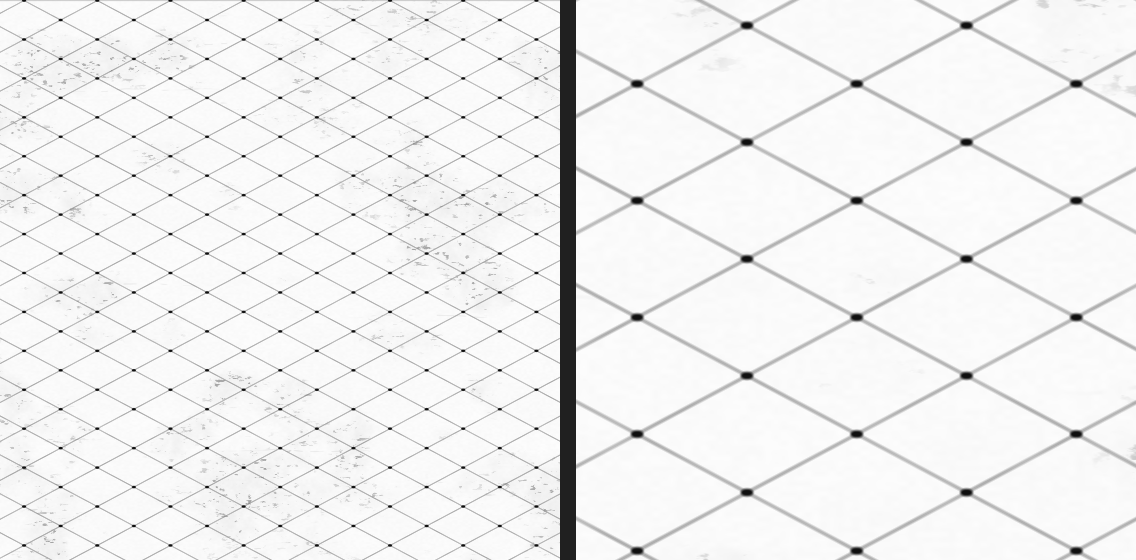
Left: the whole. Right: its middle third, enlarged.
Reproduce this pattern procedurally as a WebGL 2 fragment shader.

```glsl
#version 300 es
precision highp float;

uniform vec2 u_resolution;
out vec4 fragColor;

const vec3 PAPER = vec3(0.982);
const vec3 LINE_INK = vec3(0.52);
const vec3 DOT_INK = vec3(0.06);
const vec3 GRIME = vec3(0.55);

const vec2 PERIOD = vec2(0.1307, 0.0695);   // diamond width and height
const vec2 ORIGIN = vec2(0.0430, 0.0260);   // one lattice node
const float LINE_WIDTH = 0.0013;
const float LINE_BLUR = 0.0022;
const vec2 DOT_RADII = vec2(0.0036, 0.0022);
const float DOT_BLUR = 0.0022;
const int CREASES = 7;

float hash(vec2 p) {
    vec3 q = fract(vec3(p.xyx) * 0.1031);
    q += dot(q, q.yzx + 33.33);
    return fract((q.x + q.y) * q.z);
}

float noise(vec2 p) {
    vec2 i = floor(p);
    vec2 f = fract(p);
    f = f * f * (3.0 - 2.0 * f);
    float low = mix(hash(i), hash(i + vec2(1, 0)), f.x);
    float high = mix(hash(i + vec2(0, 1)), hash(i + vec2(1, 1)), f.x);
    return mix(low, high, f.y);
}

float fbm(vec2 p) {
    float sum = 0.0;
    float gain = 0.53;
    for (int i = 0; i < 4; i++) {
        sum += gain * noise(p);
        p = p * 2.03 + 17.7;
        gain *= 0.5;
    }
    return sum;
}

// Share of a blur window covered by a stripe at distance d
float stripe(float d, float width, float blur) {
    float top = min(d + 0.5 * blur, 0.5 * width);
    float bottom = max(d - 0.5 * blur, -0.5 * width);
    return clamp((top - bottom) / blur, 0.0, 1.0);
}

float ellipse(vec2 p, vec2 radii, float blur) {
    float k = length(p / radii);
    float slope = max(length(p / (radii * radii)), 1e-4);
    float d = k * (k - 1.0) / slope;
    return 1.0 - smoothstep(-0.6 * blur, 0.6 * blur, d);
}

// Offsets to the nearest line of each diagonal family, in cells
vec2 latticeOffset(vec2 uv, vec2 origin, vec2 period) {
    vec2 cell = (uv - origin) / period;
    vec2 diagonal = vec2(cell.x + cell.y, cell.x - cell.y);
    return diagonal - round(diagonal);
}

// Faint broken horizontal scratches
float creases(vec2 uv, float blur) {
    float sum = 0.0;
    for (int i = 0; i < CREASES; i++) {
        float id = float(i);
        vec2 start = vec2(hash(vec2(id, 3.0)), hash(vec2(id, 8.0)));
        float wobble = 0.006 * (noise(vec2(uv.x * 22.0, id * 5.0)) - 0.5);
        float reach = 1.0 - smoothstep(0.05, 0.17, abs(uv.x - start.x));
        float gaps = smoothstep(0.4, 0.65, noise(vec2(uv.x * 75.0, id * 9.0)));
        sum += stripe(uv.y - start.y - wobble, 0.0012, blur) * reach * gaps;
    }
    return min(sum, 1.0);
}

// Pale smudges with a few small flecks, heavier towards the borders
float wear(vec2 uv, float blur) {
    vec2 fromCentre = abs(uv - 0.5);
    float border = smoothstep(0.1, 0.5, max(fromCentre.x, fromCentre.y));
    float patches = smoothstep(0.52, 0.8, fbm(uv * vec2(9.0, 12.0) + 4.3) + 0.05 * border);
    float smudge = patches * fbm(uv * vec2(70.0, 50.0));
    float flecks = patches * smoothstep(0.64, 0.8, fbm(uv * vec2(85.0, 190.0) + 9.1));
    return 0.13 * smudge + 0.7 * flecks + 0.22 * creases(uv, blur);
}

vec3 paper(vec2 uv) {
    float grain = noise(uv * vec2(210.0, 330.0)) - 0.5;
    float clouds = fbm(uv * vec2(14.0, 20.0)) - 0.5;
    return PAPER + 0.014 * grain - 0.012 * clouds;
}

void main() {
    vec2 uv = gl_FragCoord.xy / u_resolution;
    float pixel = 1.0 / min(u_resolution.x, u_resolution.y);
    float lineBlur = max(pixel, LINE_BLUR);
    float dotBlur = max(pixel, DOT_BLUR);

    // Worn paper, with a thin shade along the top edge
    vec3 color = mix(paper(uv), GRIME, wear(uv, lineBlur));
    color = mix(color, GRIME, 0.4 * stripe(1.0 - uv.y, 0.004, pixel));

    // Soft diagonal lines with uneven ink
    vec2 offset = latticeOffset(uv, ORIGIN, PERIOD);
    vec2 lineDistance = abs(offset) / length(1.0 / PERIOD);
    float ink = max(stripe(lineDistance.x, LINE_WIDTH, lineBlur),
                    stripe(lineDistance.y, LINE_WIDTH, lineBlur));
    color = mix(color, LINE_INK, ink * mix(0.85, 1.1, noise(uv * 45.0)));

    // Flattened dots on the crossings
    vec2 toNode = 0.5 * vec2(offset.x + offset.y, offset.x - offset.y) * PERIOD;
    color = mix(color, DOT_INK, ellipse(toNode, DOT_RADII, dotBlur));

    fragColor = vec4(clamp(color, 0.0, 1.0), 1.0);
}
```
